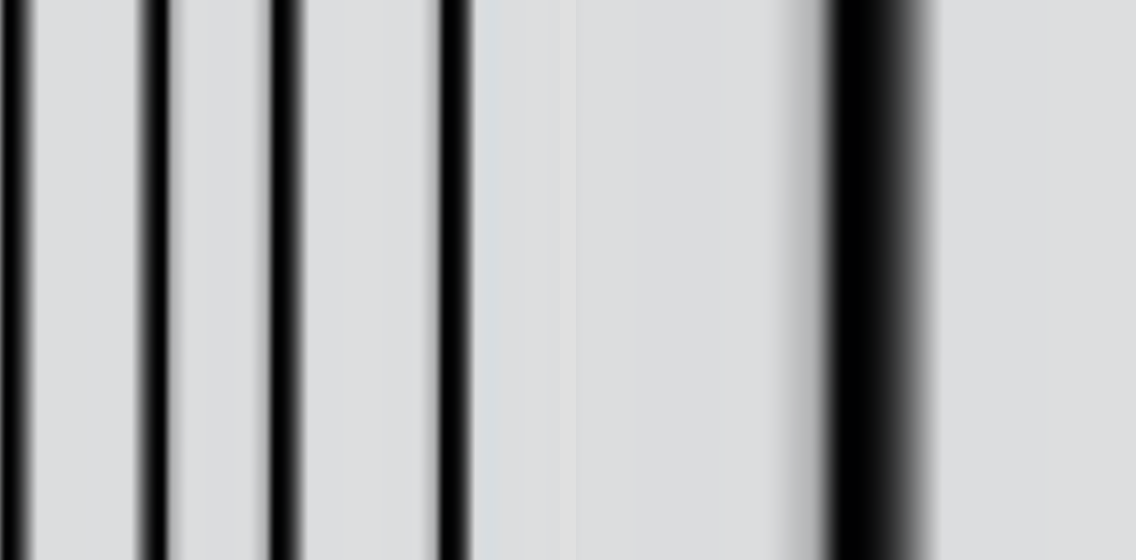
Left: the whole. Right: its middle third, enlarged.
Write a WebGL 1 fragment shader that draws this pattern.

```glsl
precision highp float;

uniform vec2 u_resolution;

// One component per groove, left to right.
const vec4 GROOVE_X = vec4(0.0160, 0.2860, 0.4970, 0.7990);
const vec4 SLOPE_SIDE = vec4(1.0, -1.0, 1.0, 1.0);
const vec4 SLOPE_WIDTH = vec4(0.053, 0.051, 0.055, 0.051);
const vec4 SLOPE_POWER = vec4(1.30, 1.35, 1.60, 2.20);

const float LIP_WIDTH = 0.054;
const float CORE_HALF_WIDTH = 0.003;
const float LEAN = 0.003;

const vec3 PANEL_COLOR = vec3(0.864, 0.868, 0.873);
const vec3 GROOVE_COLOR = vec3(0.003, 0.004, 0.006);
const vec3 COOL_TINT = vec3(-0.018, 0.002, 0.012);
const float COOL_X = 0.877;
const float COOL_WIDTH = 0.027;
const float BAND_COUNT = 24.0;
const float BAND_STRENGTH = 0.008;

float hash(float n) {
  return fract(sin(n * 127.1) * 43758.5453);
}

float noise(float x) {
  float cell = floor(x);
  return mix(hash(cell), hash(cell + 1.0), smoothstep(0.0, 1.0, x - cell));
}

// Steep edge followed by a faint halo.
float lipLight(float d) {
  float t = d / LIP_WIDTH;
  return 0.82 * smoothstep(0.06, 0.46, t) + 0.18 * smoothstep(0.38, 1.0, t);
}

// Long shaded flank rising out of the dark core.
float slopeLight(float d, float width, float power) {
  float t = clamp((d - CORE_HALF_WIDTH) / (width - CORE_HALF_WIDTH), 0.0, 1.0);
  float ramp = pow(t, power);
  return mix(ramp, smoothstep(0.0, 1.0, ramp), 0.3);
}

float grooveLight(float x) {
  float light = 1.0;
  for (int i = 0; i < 4; i++) {
    float offset = (x - GROOVE_X[i]) * SLOPE_SIDE[i];
    float flank = offset > 0.0
      ? slopeLight(offset, SLOPE_WIDTH[i], SLOPE_POWER[i])
      : lipLight(-offset);
    light = min(light, flank);
  }
  return light;
}

void main() {
  vec2 uv = gl_FragCoord.xy / u_resolution;
  float x = uv.x - LEAN * (uv.y - 0.5);

  // Panel tone with faint vertical bands and one cool strip.
  vec3 panel = PANEL_COLOR + BAND_STRENGTH * (noise(x * BAND_COUNT) - 0.5);
  float cool = 1.0 - smoothstep(0.0, COOL_WIDTH, abs(x - COOL_X));
  panel += COOL_TINT * cool;

  gl_FragColor = vec4(mix(GROOVE_COLOR, panel, grooveLight(x)), 1.0);
}
```
